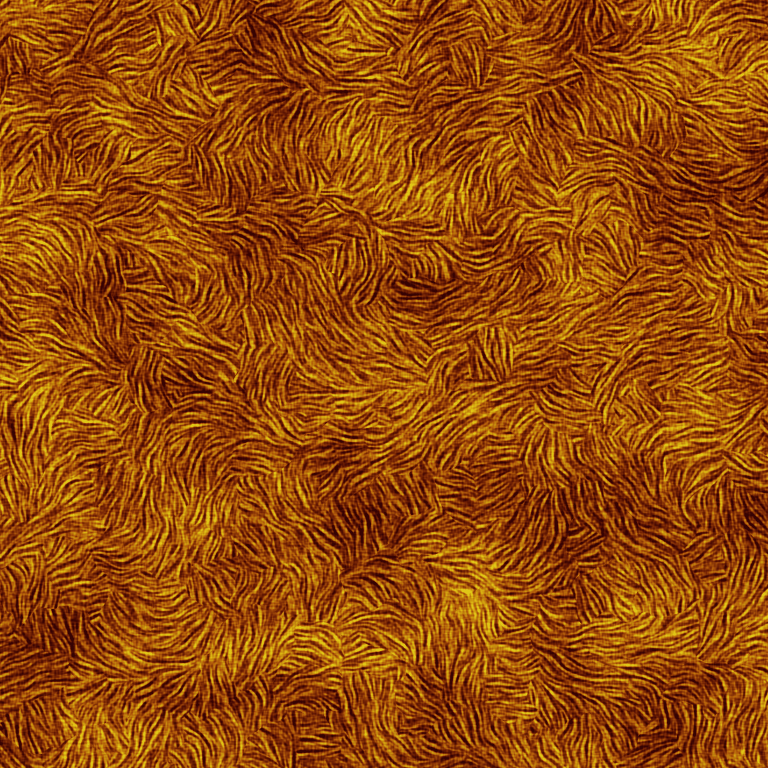
Reproduce this texture procedurally as a Shadertoy shader.

```glsl
const float TAU = 6.2831853;
const float FIBER_LENGTH = 0.036;
const float FIBER_DENSITY = 205.0;
const int HALF_STEPS = 8;

// Integer hash: two values in 0..1 per lattice point
vec2 hash2(vec2 cell) {
    uvec2 q = uvec2(ivec2(cell) + 32768);
    q = q * 1664525u + 1013904223u;
    q.x += q.y * 1664525u;
    q.y += q.x * 1664525u;
    q ^= q >> 16u;
    q.x += q.y * 1664525u;
    q.y += q.x * 1664525u;
    q ^= q >> 16u;
    return vec2(q & 65535u) / 65535.0;
}

float cornerSlope(vec2 cell, vec2 offset) {
    float a = TAU * hash2(cell).x;
    return dot(vec2(cos(a), sin(a)), offset);
}

float gradientNoise(vec2 p) {
    vec2 i = floor(p), f = p - i;
    vec2 u = f * f * f * (f * (f * 6.0 - 15.0) + 10.0);
    vec2 e = vec2(1.0, 0.0);
    return mix(mix(cornerSlope(i, f), cornerSlope(i + e, f - e), u.x),
               mix(cornerSlope(i + e.yx, f - e.yx), cornerSlope(i + 1.0, f - 1.0), u.x), u.y);
}

// Bundles of fibers: turn of the nearest, turn of the second, gap between them
vec3 bundles(vec2 p, float density, float spread) {
    vec2 q = p * density, base = floor(q);
    vec2 nearest = vec2(9.0, 0.0), second = nearest;
    for (int y = -1; y <= 1; y++) {
        for (int x = -1; x <= 1; x++) {
            vec2 cell = base + vec2(x, y);
            float turn = spread * (2.0 * hash2(cell + 91.0).y - 1.0);
            vec2 candidate = vec2(length(cell + hash2(cell) - q), turn);
            if (candidate.x < nearest.x) {
                second = nearest;
                nearest = candidate;
            } else if (candidate.x < second.x) {
                second = candidate;
            }
        }
    }
    return vec3(nearest.y, second.y, (second.x - nearest.x) / density);
}

// Slow drift of direction with a slight waviness
vec2 flow(vec2 p, float turn) {
    float drift = 3.6 * gradientNoise(p * 3.7 + 17.3);
    float wave = 0.9 * gradientNoise(p * 32.0 + 3.1);
    float a = 0.25 + turn + drift + wave;
    return vec2(cos(a), sin(a));
}

// Noise averaged along the flow, scaled to unit deviation
float fibers(vec2 p, float turn) {
    float stride = 0.5 * FIBER_LENGTH / float(HALF_STEPS);
    float sum = gradientNoise(p * FIBER_DENSITY), total = 1.0;
    for (int side = -1; side <= 1; side += 2) {
        vec2 q = p;
        for (int i = 1; i < HALF_STEPS; i++) {
            q += float(side) * stride * flow(q, turn);
            float weight = 0.5 + 0.5 * cos(0.5 * TAU * float(i) / float(HALF_STEPS));
            sum += weight * gradientNoise(q * FIBER_DENSITY);
            total += weight;
        }
    }
    return 12.8 * sum / total;
}

// Steeper flanks with softly limited peaks
float crisp(float s) {
    return 1.17 * s / sqrt(1.0 + 0.12 * s * s);
}

// Fine horizontal and vertical threads
float weave(vec2 p, float coarse, float fine) {
    return gradientNoise(p * vec2(coarse, fine)) + gradientNoise(p * vec2(fine, coarse) + 53.7);
}

vec3 blend(vec3 under, vec3 over, float a, float b, float x) {
    return mix(under, over, clamp((x - a) / (b - a), 0.0, 1.0));
}

vec3 amberPalette(float tone) {
    vec3 soot = vec3(0.21, 0.01, 0.01), maroon = vec3(0.34, 0.07, 0.01);
    vec3 rust = vec3(0.47, 0.15, 0.02), copper = vec3(0.58, 0.25, 0.03);
    vec3 amber = vec3(0.70, 0.36, 0.04), ochre = vec3(0.74, 0.48, 0.05);
    vec3 gold = vec3(0.82, 0.62, 0.06), lemon = vec3(0.88, 0.78, 0.09);
    vec3 color = blend(soot, maroon, -2.3, -1.5, tone);
    color = blend(color, rust, -1.5, -0.71, tone);
    color = blend(color, copper, -0.71, -0.06, tone);
    color = blend(color, amber, -0.06, 0.51, tone);
    color = blend(color, ochre, 0.51, 1.08, tone);
    color = blend(color, gold, 1.08, 1.75, tone);
    return blend(color, lemon, 1.75, 2.5, tone);
}

void mainImage(out vec4 fragColor, in vec2 fragCoord) {
    vec2 p = fragCoord / iResolution.y;

    // Ragged bundle borders, blended over a narrow seam
    vec2 ragged = vec2(gradientNoise(p * 38.0), gradientNoise(p * 38.0 + 31.5));
    vec3 bundle = bundles(p + 0.022 * ragged, 16.0, 1.15);
    float seam = 0.5 + 0.5 * smoothstep(0.0, 0.003, bundle.z);
    float strands = crisp(mix(fibers(p, bundle.y), fibers(p, bundle.x), seam));

    // Broad light and dark patches, then fine grain
    float patches = gradientNoise(p * 7.0 + 5.2) + 0.7 * gradientNoise(p * 17.0 + 8.9);
    float grain = weave(p, 130.0, 330.0);

    float tone = 0.87 * strands + 1.4 * patches + 1.25 * grain;
    fragColor = vec4(amberPalette(tone), 1.0);
}
```
